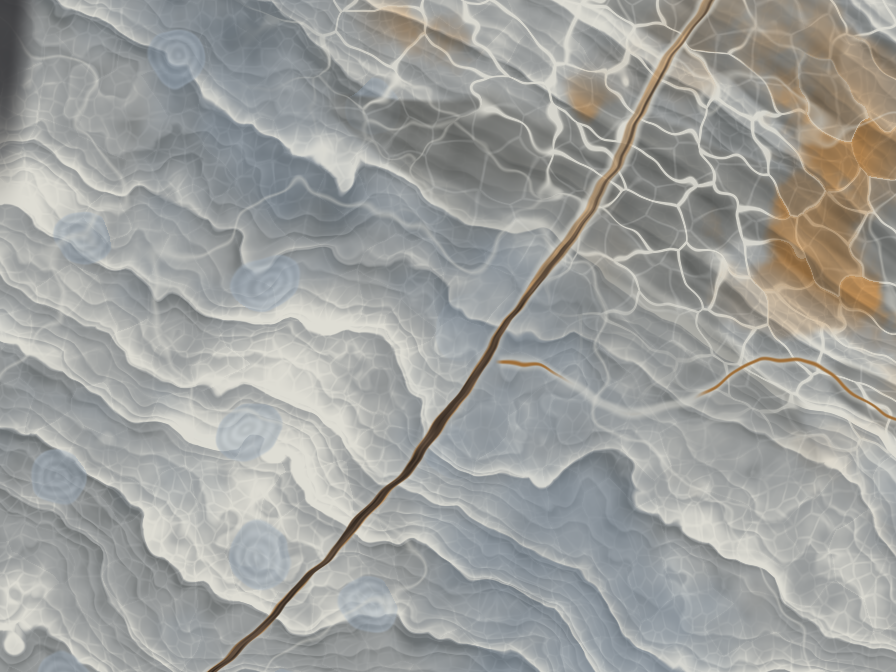
Reproduce this texture procedurally as a Shadertoy shader.

```glsl
// Polished grey onyx: scalloped terraces run down to the right, with glassy lenses,
// pale crystal seams, ochre stains and one long dark fracture.
// A warped height field is cut into bands; cellular noise adds lobes and seams.

const vec3 SLATE = vec3(0.40, 0.415, 0.415);
const vec3 GREY = vec3(0.605, 0.617, 0.618);
const vec3 CREAM = vec3(0.87, 0.865, 0.83);
const vec3 BLUE = vec3(0.51, 0.565, 0.62);
const vec3 LENS = vec3(0.44, 0.445, 0.435);
const vec3 OCHRE = vec3(0.62, 0.43, 0.22);
const vec3 UMBER = vec3(0.25, 0.205, 0.17);
const vec3 SHADE = vec3(0.20, 0.20, 0.21);
const float BROAD_BANDS = 7.5;
const float FINE_BANDS = 25.0;
const float SEAM_SCALE = 17.0;
const float GRAIN_SCALE = 46.0;
const float FRACTURE_WIDTH = 0.0075;

float hash(vec2 p) {
  vec3 q = fract(p.xyx * 0.1031);
  q += dot(q, q.yzx + 33.33);
  return fract((q.x + q.y) * q.z);
}

float noise(vec2 p) {
  vec2 i = floor(p), f = fract(p);
  f = f * f * (3.0 - 2.0 * f);
  return mix(mix(hash(i), hash(i + vec2(1, 0)), f.x),
             mix(hash(i + vec2(0, 1)), hash(i + vec2(1, 1)), f.x), f.y);
}

float fbm(vec2 p) {
  float sum = 0.0, amp = 0.516;
  for (int k = 0; k < 5; k++) {
    sum += amp * noise(p);
    p = mat2(1.6, 1.2, -1.2, 1.6) * p + 7.3;
    amp *= 0.5;
  }
  return sum;
}

// x: distance to nearest seed, y: gap to the second seed, z: cell id
vec3 cells(vec2 p) {
  vec3 best = vec3(9, 9, 0);
  for (int k = 0; k < 9; k++) {
    vec2 c = floor(p) + vec2(k % 3, k / 3) - 1.0;
    float id = hash(c + 3.7);
    float d = length(c + 0.1 + 0.8 * vec2(id, hash(c + 51.3)) - p);
    if (d < best.x) best = vec3(d, best.x, id);
    else best.y = min(best.y, d);
  }
  return vec3(best.x, best.y - best.x, best.z);
}

float below(float edge, float soft, float v) {
  return 1.0 - smoothstep(edge - soft, edge + soft, v);
}

float bell(float x, float width) { return exp(-x * x / (width * width)); }

// x: tone of the band, y: bright lower rim, z: shadow beneath the next rim
vec3 terrace(float h, float soft) {
  float i = floor(h), f = h - i, rise = smoothstep(0.0, soft, f);
  float tone = mix(hash(vec2(i - 1.0, 4)), hash(vec2(i, 4)), rise);
  return vec3(tone, rise * exp(-4.5 * f), 1.0 - rise + smoothstep(0.65, 1.0, f));
}

void mainImage(out vec4 fragColor, in vec2 fragCoord) {
  vec2 p = fragCoord / iResolution.y;
  vec2 warp = vec2(fbm(p * 3.0 + 11.0), fbm(p * 3.0 + 47.0)) - 0.5;
  vec2 jitter = vec2(noise(p * 31.0), noise(p * 31.0 + 70.0)) - 0.5;
  vec2 w = p + 0.05 * warp + 0.012 * jitter;

  // height across the strata: flat at the left, steep at the right
  float across = p.y + 0.25 * p.x + 0.17 * p.x * p.x;
  float along = p.x - 0.5 * p.y;
  float upper = smoothstep(0.8, 1.0, across + 0.3 * warp.x) * smoothstep(0.3, 0.6, p.x);
  vec3 lobe = cells(w * vec2(5, 6.5));
  vec3 knob = cells(w * 19.0 + 5.0);
  float lumps = 0.4 * warp.y - 0.075 * lobe.x * lobe.x - 0.016 * knob.x;
  float h = across + mix(1.0, 0.3, upper) * lumps;
  vec3 broad = terrace(h * BROAD_BANDS + 0.3, 0.05);
  vec3 fine = terrace(h * FINE_BANDS + 2.0 * warp.x, 0.13);

  // crystal seams
  vec3 seam = cells(w * SEAM_SCALE);
  vec3 grain = cells(p * GRAIN_SCALE + 6.0 * warp);
  float seamLine = below(0.05, 0.05, seam.y);
  float grainLine = below(0.12, 0.12, grain.y);
  float cloud = fbm(p * 2.6 + 23.0) - 0.5;
  float mottle = fbm(p * 14.0 + 5.0) - 0.5;
  float strata = noise(vec2(along * 4.0, (across + 0.07 * warp.y) * 75.0)) - 0.5;

  // brightness, from slate to cream
  float v = 0.42 + 0.85 * cloud + 0.4 * mottle + 0.26 * (broad.x - 0.5);
  v += 0.46 * broad.y - 0.2 * broad.z + 0.2 * fine.y - 0.09 * fine.z;
  v += 0.1 * (seam.z - 0.5) + 0.05 * seamLine + 0.11 * grainLine * noise(p * 8.0);
  v += 0.32 * upper * strata;
  v += 0.3 * bell(across - 0.92 + 0.1 * warp.y, 0.035) * smoothstep(0.2, 0.5, p.x);
  v = clamp(v, 0.0, 1.0);
  vec3 col = mix(SLATE, GREY, smoothstep(-0.1, 0.5, v));
  col = mix(col, CREAM, smoothstep(0.4, 1.0, v));

  // cool pools and ringed discs
  float pool = smoothstep(0.48, 0.68, fbm(p * 2.3 + 81.0)) * (1.0 - upper);
  col = mix(col, BLUE + 0.15 * (v - 0.4), 0.6 * pool * (1.0 - broad.y));
  vec3 disc = cells(p * 7.0 + 0.8 * warp + 2.0);
  float inDisc = below(0.3, 0.015, disc.x) * step(0.72, disc.z) * below(0.65, 0.1, p.x);
  float ring = 0.5 + 0.5 * cos(disc.x * 62.0);
  col = mix(col, BLUE + 0.04 + 0.09 * ring + 0.2 * mottle, 0.5 * inDisc);

  // glassy lenses lying along the strata
  float lens = noise(vec2(along * 3.2 + 1.0, (across + 0.12 * warp.y) * 10.0));
  lens += 0.25 * bell(across - 1.02, 0.05) - 0.1 * lobe.x;
  lens = smoothstep(0.5, 0.56, lens) * upper;
  vec3 glass = LENS + 0.13 * strata + 0.3 * cloud + 0.1 * seam.x + 0.09 * seamLine;
  col = mix(col, glass, 0.78 * lens);

  // white crackle and ochre stains in the upper right
  vec3 crackle = cells(vec2(along * 8.0, across * 13.0) + 2.2 * warp + 0.35 * jitter);
  float broken = smoothstep(0.42, 0.6, fbm(p * 3.4 + 61.0) + 0.15 * smoothstep(1.0, 1.2, across));
  float web = below(0.045, 0.045, crackle.y) + 0.45 * exp(-9.0 * crackle.y);
  col = mix(col, CREAM, upper * min(web * (0.25 + 0.65 * broken), 0.9));
  float spot = exp(-9.0 * length((p - vec2(1.23, 0.77)) * vec2(1, 0.65)));
  float belt = bell(across - 1.17, 0.05) * smoothstep(0.5, 0.65, p.x);
  float stain = smoothstep(0.56, 0.78, fbm(p * 9.0 + 31.0) + 0.35 * spot + 0.13 * belt);
  stain *= min(1.6 * spot + 0.7 * belt, 1.0) * (0.35 + 0.65 * crackle.z);
  col = mix(col, OCHRE * (0.8 + 0.6 * v), 0.85 * stain);

  // hairline veins and the rusty side branch
  float hair = below(0.003, 0.004, abs(fbm(p * 1.8 + 9.0) - 0.5));
  col = mix(col, CREAM, 0.4 * hair);
  float path = 0.42 + 0.045 * cos((p.x - 0.74) * 15.0) + 0.07 * warp.x + 0.012 * jitter.y;
  float branch = abs(p.y - path), started = smoothstep(0.735, 0.75, p.x);
  col = mix(col, CREAM, 0.5 * started * below(0.008, 0.006, branch));
  float rust = smoothstep(0.25, 0.6, noise(p * 12.0));
  col = mix(col, OCHRE, started * rust * below(0.0025, 0.002, branch));

  // main fracture: dark and wide below, thin and cream-edged above
  path = 0.295 + 0.79 * p.y + 0.05 * sin(4.2 * p.y);
  path += 0.022 * noise(vec2(p.y * 13.0, 2)) + 0.009 * noise(vec2(p.y * 48.0, 8));
  float side = (p.x - path) * 0.78, gap = abs(side + 0.003 * jitter.x);
  float rise = smoothstep(0.42, 0.72, p.y);
  float width = FRACTURE_WIDTH * (0.7 + 0.6 * noise(vec2(p.y * 22.0, 5)));
  float fibre = noise(vec2(side * 420.0, p.y * 35.0));
  col = mix(col, CREAM, below(width * 1.5, width * 0.6, gap) * mix(0.26, 0.65, rise));
  col = mix(col, OCHRE * (0.75 + 0.5 * fibre), below(width * 0.85, 0.002, gap) * mix(0.9, 0.55, rise));
  float core = below(width * mix(0.75, 0.22, rise), 0.0015, abs(side - 0.003 * rise));
  col = mix(col, UMBER * (0.7 + 0.8 * fibre), core * mix(0.95, 0.7, rise));

  // cast shadow in the upper left corner
  float corner = below(0.1 * p.y - 0.055, 0.025, p.x) * smoothstep(0.65, 0.9, p.y);
  fragColor = vec4(mix(col, SHADE, 0.85 * corner), 1);
}
```
